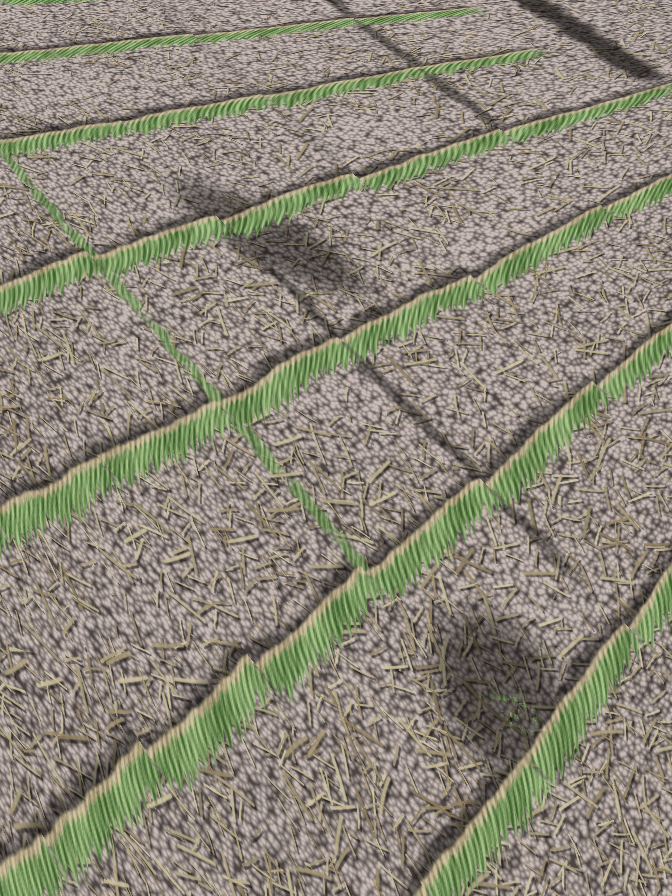
A Shadertoy shader for this texture:

```glsl
// Sods of turf laid soil side up, seen in perspective: six grassy row edges and slanting joints.
// Two vanishing points give a logarithmic grid (joint, row) that places the grass strips,
// while cellular noise makes the crumbly soil and random segments make the straw.

float hash(vec2 p) {
    return fract(sin(dot(p, vec2(41.3, 289.1))) * 4375.85);
}

vec2 hash2(vec2 p) {
    return vec2(hash(p), hash(p + 17.7));
}

// Layered sines, roughly -1 to 1
float ripple(vec2 p) {
    float sum = 0.0, amp = 0.5;
    for (int i = 0; i < 4; i++) {
        sum += amp * sin(p.x + 1.7 * sin(p.y)) * cos(p.y + 1.3 * sin(p.x * 0.8));
        p = mat2(1.5, 1.2, -1.2, 1.5) * p + 2.3;
        amp *= 0.65;
    }
    return sum;
}

// Cellular noise: distance to the nearest clod centre
float clods(vec2 p) {
    vec2 cell = floor(p);
    float nearest = 2.0;
    for (int y = -1; y <= 1; y++)
        for (int x = -1; x <= 1; x++) {
            vec2 c = cell + vec2(x, y);
            nearest = min(nearest, length(c + hash2(c) - p));
        }
    return nearest;
}

// Scattered stalks: x is coverage, y is the brightness of the stalk
vec2 straw(vec2 g, float density) {
    vec2 result = vec2(0.0, 0.5);
    for (int layer = 0; layer < 4; layer++) {
        float l = float(layer);
        vec2 p = g * (5.5 + 1.8 * l) + l * 7.3;
        for (int y = -1; y <= 1; y++)
            for (int x = -1; x <= 1; x++) {
                vec2 c = floor(p) + vec2(x, y);
                vec2 d = p - c - hash2(c + l);
                float angle = 6.283 * hash(c + 5.1 + l);
                vec2 dir = vec2(cos(angle), sin(angle));
                float along = dot(d, dir);
                d -= dir * clamp(along, -0.5, 0.5);
                d += vec2(-dir.y, dir.x) * 0.25 * along * along * (hash(c + 2.2) - 0.5);
                float cover = smoothstep(0.075, 0.02, length(d)) * step(hash(c + 9.4), density);
                if (cover > result.x) result = vec2(cover, hash(c + 3.8));
            }
    }
    return result;
}

// Soft elliptical shade
float shade(vec2 p, vec2 centre, vec2 radius, float tilt) {
    p -= centre;
    p = mat2(cos(tilt), -sin(tilt), sin(tilt), cos(tilt)) * p;
    return 1.0 - smoothstep(0.55, 1.1, length(p / radius));
}

void mainImage(out vec4 fragColor, in vec2 fragCoord) {
    vec2 p = fragCoord / iResolution.y;

    // Perspective grid: k counts rows downward, j counts joints rightward
    float k = log(((1.065 - p.y) / (1.28 - p.x) + 0.03) / 0.132) / 0.47;
    float j = log((p.x + 1.133) / (2.133 - p.y) / 0.87) / 0.14;
    vec2 g = vec2(j, k);
    float row = floor(k + 0.5);
    float wobble = ripple(g * 5.0);
    float f = k - row + 0.025 * ripple(vec2(j * 4.0, row * 3.7))
            + (fract(j) - 0.5) * 0.1 * (hash(vec2(floor(j), row)) - 0.2);

    // Crumbly soil
    float patches = ripple(g * 2.3 + 1.0);
    float tone = 0.64 + 1.3 * (0.44 - clods(g * 34.0)) + 0.8 * (0.44 - clods(g * 15.0))
               + 0.14 * patches + 0.08 * ripple(g * 40.0) + 0.1 * (p.y - 0.5);
    vec3 color = mix(vec3(0.30, 0.27, 0.26), vec3(0.74, 0.69, 0.67), clamp(tone, 0.0, 1.1));

    // Straw with a small cast shadow, thicker in patches and near the viewer
    float density = clamp(0.32 - 0.4 * patches + 0.06 * (k - 2.0), 0.06, 0.7);
    color *= 1.0 - 0.4 * straw(g - vec2(0.0, 0.014), density).x;
    vec2 stalk = straw(g, density);
    color = mix(color, mix(vec3(0.56, 0.49, 0.36), vec3(0.83, 0.79, 0.64), stalk.y), 0.85 * stalk.x);

    // Soft shadows and dark open joints
    float dark = 0.45 * shade(p, vec2(0.56, 0.225), vec2(0.075, 0.12), 0.5);
    dark = max(dark, 0.42 * shade(p, vec2(0.30, 0.735), vec2(0.14, 0.035), -0.5));
    for (int i = 1; i <= 4; i++) {
        float n = float(i);
        float width = i == 4 ? 0.09 : 0.045;
        float reach = i == 1 ? smoothstep(1.8, 2.1, k) * (1.0 - smoothstep(4.3, 4.8, k))
                             : 1.0 - smoothstep(1.7, 1.95, k);
        float gap = 1.0 - smoothstep(width * 0.4, width * 1.3, abs(j - n + 0.03 * wobble));
        dark = max(dark, gap * reach * (i == 2 ? 0.1 : i == 4 ? 0.62 : 0.42));
    }
    float edge = 1.0 - smoothstep(3.6, 3.75, j) * step(row, 1.5);
    float underLip = smoothstep(-0.17, -0.09, f + 0.04 * wobble) * (1.0 - smoothstep(-0.08, -0.06, f));
    dark = max(dark, 0.5 * underLip * edge);
    color *= 1.0 - dark;

    // Grass: ragged blades along each row, and tufts along the first joint
    float blade = (j + k) * 34.0;
    float tip = 0.5 + 0.5 * sin(blade * 3.1 + 2.0 * sin(blade * 0.73));
    float bottom = 0.055 + 0.05 * tip + 0.03 * ripple(vec2(blade * 0.4, row));
    float grass = smoothstep(-0.07, -0.045, f) * (1.0 - smoothstep(bottom - 0.03, bottom + 0.015, f));
    grass *= edge * (1.0 - 0.5 * smoothstep(0.025, 0.005, abs(fract(j + 0.5) - 0.5)));
    float tuft = smoothstep(0.055, 0.02, abs(j - 0.01 + 0.02 * wobble) + 0.025 * ripple(g * 17.0));
    tuft *= (1.0 - smoothstep(4.0, 4.1, k)) * smoothstep(-0.5, 0.1, ripple(g * 9.0) + 0.25);
    float stray = shade(p, vec2(0.575, 0.205), vec2(0.035, 0.02), -0.6) * smoothstep(0.1, 0.4, ripple(g * 30.0));
    float light = 0.5 + 0.28 * sin(blade * 4.3 + 3.0 * sin(k * 21.0)) + 0.5 * ripple(vec2(blade * 1.7, k * 9.0));
    vec3 green = mix(vec3(0.25, 0.38, 0.18), vec3(0.66, 0.77, 0.54), clamp(light, 0.0, 1.0));
    color = mix(color, green, max(grass, max(0.85 * tuft, 0.7 * stray)));

    // Dry straw lip on the upper edge of each strip
    float lip = smoothstep(-0.09, -0.07, f) * (1.0 - smoothstep(-0.05, -0.025, f + 0.02 * tip));
    vec3 dry = mix(vec3(0.55, 0.48, 0.35), vec3(0.83, 0.78, 0.64), clamp(light + 0.15, 0.0, 1.0));
    color = mix(color, dry, 0.9 * lip * edge);

    fragColor = vec4(color, 1.0);
}
```
